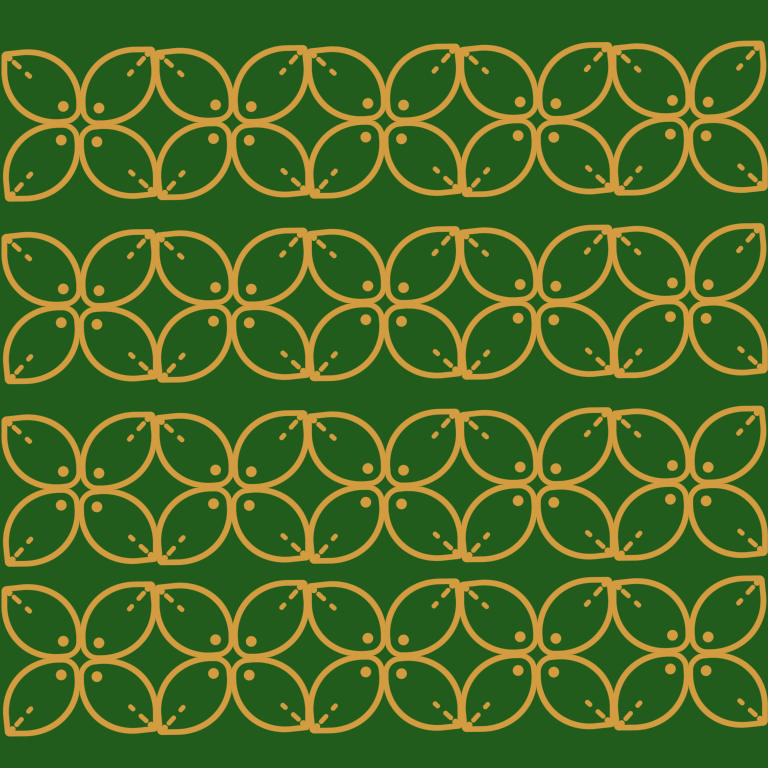
Reproduce this pattern procedurally as a Shadertoy shader.

```glsl
// Four gently rising bands of five outlined flowers, gold on deep green.
// Each flower has four leaning petals made from a distance function with a
// sharp outer tip, a rounded inner end, a vein of dashes and a dot.

const vec3 GREEN = vec3(0.13, 0.36, 0.11);
const vec3 GOLD = vec3(0.83, 0.61, 0.25);

const float COLUMNS = 5.0;
const float ROWS = 4.0;
const vec2 PITCH = vec2(0.1983, 0.2377);
const vec2 FIRST_CENTER = vec2(0.1043, 0.8374);
const float SLOPE = 0.0098;
const float LAST_ROW_LIFT = 0.0167;

const vec2 PETAL_CENTER = vec2(0.0499, 0.0486);
const float PETAL_HALF = 0.0478;
const float PETAL_LEAN = 0.05;
const float STROKE = 0.0037;

vec2 rotate(vec2 p, float angle) {
    float c = cos(angle), s = sin(angle);
    return vec2(c * p.x - s * p.y, s * p.x + c * p.y);
}

// Lower right side of a square with one large rounded corner
float roundedSide(vec2 p, float halfSize, float radius) {
    vec2 q = vec2(p.x, -p.y) - (halfSize - radius);
    return min(max(q.x, q.y), 0.0) + length(max(q, 0.0)) - radius;
}

// Intersection of two shapes with a rounded seam
float roundMax(float a, float b, float radius) {
    return min(max(a, b), -radius) + length(max(vec2(a, b) + radius, 0.0));
}

// Petal body with its tip toward the upper right
float petalBody(vec2 p, float halfSize) {
    p.x *= 0.98;
    p += 0.05 * p.yx;
    float seam = p.x + p.y < 0.0 ? 0.017 : 0.002;
    float below = roundedSide(p, halfSize, halfSize * 1.55);
    float above = roundedSide(p.yx, halfSize, halfSize * 1.55);
    return roundMax(below, above, seam);
}

// Round-ended dash on the diagonal, between two positions
float diagonalDash(vec2 p, float start, float end, float radius) {
    float t = clamp(0.5 * (p.x + p.y), start, end);
    return length(p - t) - radius;
}

float petal(vec2 p) {
    float d = abs(petalBody(p, PETAL_HALF)) - STROKE;
    d = min(d, diagonalDash(p, 0.0404, 0.0404, 0.0043));   // tip
    d = min(d, diagonalDash(p, 0.0280, 0.0345, 0.0031));   // long dash
    d = min(d, diagonalDash(p, 0.0150, 0.0182, 0.0031));   // short dash
    return min(d, diagonalDash(p, -0.0267, -0.0267, 0.0070)); // dot
}

// Four mirrored petals, all leaning the same way
float flower(vec2 p) {
    float d = 1.0;
    for (int i = 0; i < 4; i++) {
        vec2 side = vec2(i % 2, i / 2) * 2.0 - 1.0;
        vec2 q = rotate(p - side * PETAL_CENTER, -PETAL_LEAN);
        d = min(d, petal(q * side));
    }
    return d;
}

// Nearest band of flowers; the lowest band sits closer to its neighbour
float flowerBands(vec2 p) {
    p.y -= FIRST_CENTER.y + SLOPE * p.x;
    float row = clamp(floor(0.5 - p.y / PITCH.y), 0.0, ROWS - 1.0);
    p.y += row * PITCH.y;
    if (row == ROWS - 1.0) p.y -= LAST_ROW_LIFT;

    float d = 1.0;
    for (float column = 0.0; column < COLUMNS; column++) {
        float centerX = FIRST_CENTER.x + column * PITCH.x;
        d = min(d, flower(p - vec2(centerX, 0.0)));
    }
    return d;
}

void mainImage(out vec4 fragColor, in vec2 fragCoord) {
    vec2 uv = fragCoord / iResolution.xy;
    float edge = 0.75 / min(iResolution.x, iResolution.y);
    float ink = 1.0 - smoothstep(-edge, edge, flowerBands(uv));
    fragColor = vec4(mix(GREEN, GOLD, ink), 1.0);
}
```
